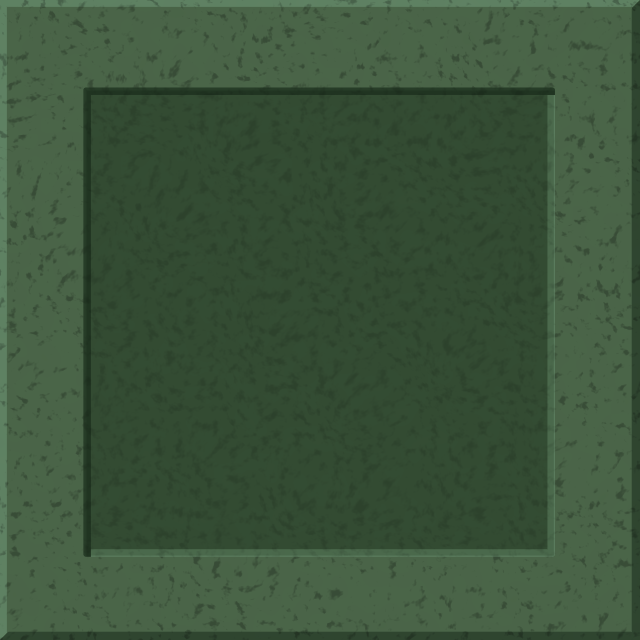
This texture is drawn by a WebGL 1 fragment shader. Its source:

```glsl
precision highp float;

uniform vec2 u_resolution;

#define RIM_LIGHT 0.0107
#define RIM_DARK 0.0130
#define PANEL_CENTER vec2(0.4987, 0.4967)
#define PANEL_HALF vec2(0.3684, 0.3666)
#define PANEL_ROUND 0.004
#define BEVEL 0.0117
#define GRAIN_SCALE 62.0
#define FRAME_GRAIN 0.24
#define PANEL_GRAIN 0.13
#define FRAME_COLOR vec3(0.290, 0.394, 0.282)
#define PANEL_COLOR vec3(0.201, 0.296, 0.198)
#define LIGHT_COLOR vec3(0.370, 0.505, 0.385)

vec2 gradientAt(vec2 cell) {
  vec3 h = fract(cell.xyx * vec3(0.1031, 0.1030, 0.0973));
  h += dot(h, h.yzx + 33.33);
  float angle = 6.2832 * fract((h.x + h.y) * h.z);
  return vec2(cos(angle), sin(angle));
}

float gradientNoise(vec2 p) {
  vec2 i = floor(p);
  vec2 f = p - i;
  vec2 w = f * f * f * (f * (f * 6.0 - 15.0) + 10.0);
  vec2 e = vec2(1.0, 0.0);
  float low = mix(dot(gradientAt(i), f), dot(gradientAt(i + e), f - e), w.x);
  float high = mix(dot(gradientAt(i + e.yx), f - e.yx),
                   dot(gradientAt(i + 1.0), f - 1.0), w.x);
  return mix(low, high, w.y);
}

float fbm(vec2 p) {
  float sum = 0.0;
  float gain = 1.0;
  for (int k = 0; k < 3; k++) {
    sum += gain * gradientNoise(p);
    p = mat2(1.6, 1.2, -1.2, 1.6) * p + 17.3;
    gain *= 0.5;
  }
  return sum;
}

float roundedBox(vec2 p, vec2 halfSize, float radius) {
  vec2 q = abs(p) - halfSize + radius;
  return length(max(q, 0.0)) + min(max(q.x, q.y), 0.0) - radius;
}

// Antialiased coverage of the region where d is negative
float cover(float d, float pixel) {
  return 1.0 - smoothstep(-0.6 * pixel, 0.6 * pixel, d);
}

void main() {
  vec2 uv = gl_FragCoord.xy / u_resolution;
  float pixel = 1.0 / min(u_resolution.x, u_resolution.y);

  // Outer rim: lit top and left, shaded bottom and right, mitred corners
  float litEdge = min(uv.x, 1.0 - uv.y);
  float darkEdge = min(1.0 - uv.x, uv.y);
  float litSide = cover(litEdge - darkEdge, pixel);
  vec3 color = FRAME_COLOR;
  color = mix(color, LIGHT_COLOR, cover(litEdge - RIM_LIGHT, pixel) * litSide);
  vec3 rimShade = vec3(0.184, 0.270, 0.186);
  color = mix(color, rimShade, cover(darkEdge - RIM_DARK, pixel) * (1.0 - litSide));

  // Sunken panel with a reversed bevel
  vec2 p = uv - PANEL_CENTER;
  float d = roundedBox(p, PANEL_HALF, PANEL_ROUND);
  float inside = cover(d, pixel);
  float shadeEdge = min(p.x + PANEL_HALF.x, PANEL_HALF.y - p.y);
  float glowEdge = min(PANEL_HALF.x - p.x, p.y + PANEL_HALF.y);
  vec3 panel = PANEL_COLOR;
  float lip = cover(glowEdge - BEVEL, pixel);
  panel = mix(panel, vec3(0.292, 0.412, 0.297), lip);
  panel = mix(panel, LIGHT_COLOR, 0.8 * cover(glowEdge - 0.0018, pixel));
  float shade = cover(shadeEdge - BEVEL, pixel);
  float shadeDepth = smoothstep(0.002, 0.007, shadeEdge);
  panel = mix(panel, mix(vec3(0.155, 0.240, 0.158), vec3(0.126, 0.204, 0.130), shadeDepth), shade);
  color = mix(color, panel, inside);

  // Dark mineral flecks, denser in broad patches and softer on the panel
  float patches = gradientNoise(uv * 9.0 + 4.7);
  float grain = fbm(uv * GRAIN_SCALE + 1.5 * patches) + 0.16 * patches;
  float flecks = smoothstep(0.16, 0.62, grain);
  float softGrain = smoothstep(-0.1, 0.65, grain);
  color *= 1.0 - mix(FRAME_GRAIN * flecks, PANEL_GRAIN * softGrain, inside);
  color *= 1.0 + 0.012 * gradientNoise(uv * 24.0 + 31.0);

  gl_FragColor = vec4(color, 1.0);
}
```
